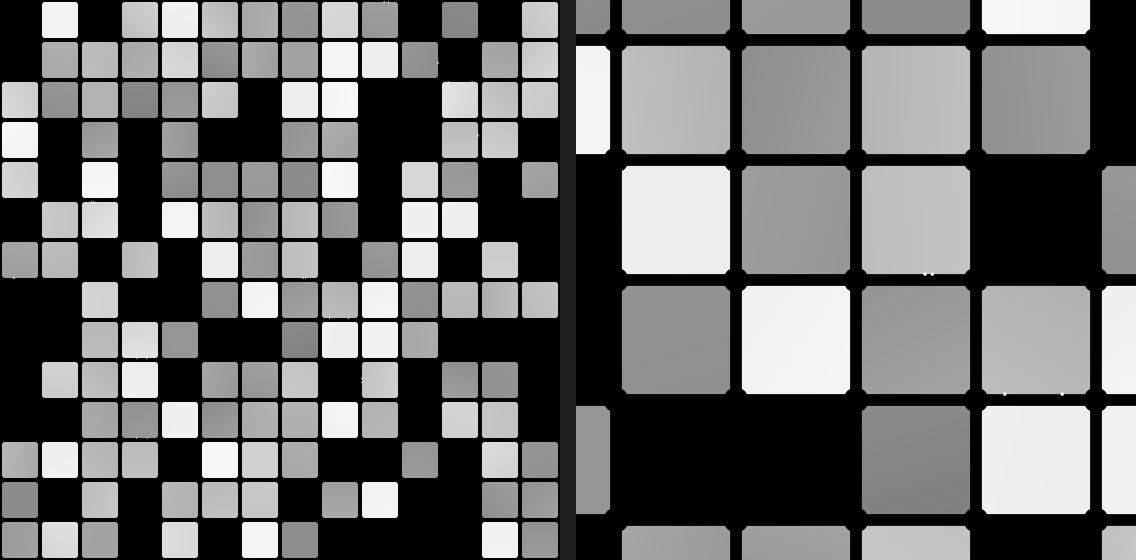
Left, the full canvas; right, a detail of the centre.
Write a WebGL 2 fragment shader that draws this pattern.

```glsl
#version 300 es
precision highp float;

uniform vec2 u_resolution;
out vec4 fragColor;

#define TILES 14.0        // repeats across and down
#define GAP_HALF 0.049    // half the black line, in cells
#define JOINT_RADIUS 0.104 // black dot where lines cross
#define FILL 0.67         // mean share of lit tiles
#define CENTRE_BIAS 0.6   // lit tiles gather in the middle
#define WHITE_SHARE 0.17  // share of near-white tiles
#define GREY_LOW 0.52
#define GREY_HIGH 0.88
#define SHADING 0.07      // tone change across a tile
#define SPECK_SHARE 0.08  // share of tiles with chipped edges
#define SPECK_RADIUS 0.014
#define SEED 4.0

float hash(vec2 cell, float channel) {
    return fract(sin(dot(cell, vec2(127.1, 311.7)) + (channel + SEED) * 74.7) * 43758.5453);
}

float boxDistance(vec2 p, float halfSize) {
    vec2 d = abs(p) - halfSize;
    return length(max(d, 0.0)) + min(max(d.x, d.y), 0.0);
}

// Square tile with its corners bitten off by the joint dots
float tileDistance(vec2 p) {
    float joint = JOINT_RADIUS - length(abs(p) - 0.5);
    return max(boxDistance(p, 0.5 - GAP_HALF), joint);
}

float coverage(float dist, float pixel) {
    return clamp(0.5 - dist / pixel, 0.0, 1.0);
}

// Flat grey per tile with a faint linear gradient
float tileTone(vec2 cell, vec2 p) {
    float isWhite = step(hash(cell, 1.0), WHITE_SHARE);
    float pick = hash(cell, 2.0);
    float grey = mix(GREY_LOW, GREY_HIGH, pick);
    float white = mix(0.93, 0.97, pick);
    float angle = 6.2832 * hash(cell, 3.0);
    float slope = dot(p, vec2(cos(angle), sin(angle)));
    float strength = SHADING * hash(cell, 4.0) * mix(1.0, 0.3, isWhite);
    return mix(grey, white, isWhite) + slope * strength;
}

// Small bright chips along one edge of a few tiles
float edgeSpecks(vec2 cell, vec2 p, float pixel) {
    float chipped = step(hash(cell, 5.0), SPECK_SHARE);
    float side = hash(cell, 6.0) < 0.6 ? 1.0 : -1.0;
    vec2 edgePoint = hash(cell, 7.0) < 0.75 ? p : p.yx;
    float specks = 0.0;
    for (int i = 0; i < 2; i++) {
        float along = (hash(cell, 8.0 + float(i)) - 0.5) * 0.7;
        vec2 centre = vec2(along, side * (0.5 - GAP_HALF));
        float dist = length(edgePoint - centre) - SPECK_RADIUS;
        specks = max(specks, coverage(dist, pixel));
    }
    return specks * chipped;
}

void main() {
    vec2 grid = gl_FragCoord.xy / u_resolution * TILES;
    vec2 cell = floor(grid);
    vec2 p = fract(grid) - 0.5;
    float pixel = TILES / min(u_resolution.x, u_resolution.y);

    // Empty cells grow more common away from the centre
    float fromCentre = length((cell + 0.5) / TILES - 0.5);
    float chance = FILL + CENTRE_BIAS * (0.383 - fromCentre);
    float lit = step(hash(cell, 0.0), chance);

    float tone = tileTone(cell, p) * coverage(tileDistance(p), pixel);
    tone = mix(tone, 1.0, edgeSpecks(cell, p, pixel));
    fragColor = vec4(vec3(tone * lit), 1.0);
}
```
